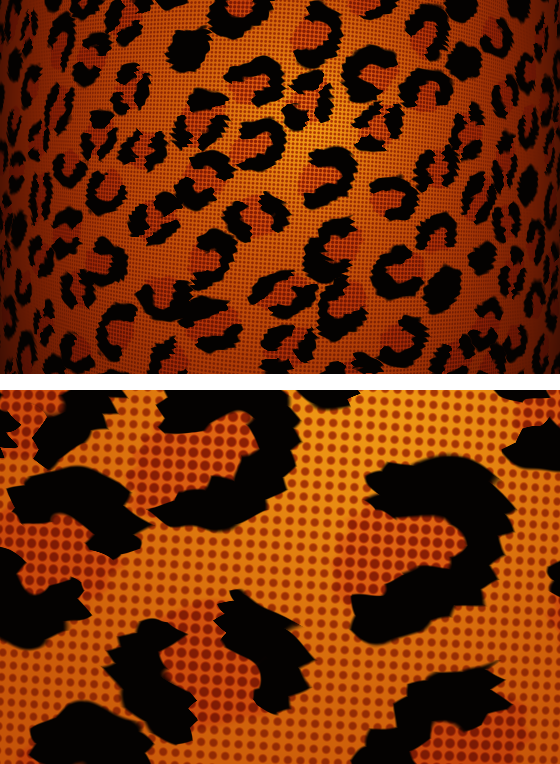
Top, the full canvas; bottom, a detail of the centre.
Reproduce this pattern procedurally as a Shadertoy shader.

```glsl
// Backlit leopard-print fabric stretched round a drum. The canvas is unrolled from a
// cylinder, scattered with jagged broken-ring rosettes on a leaning staggered grid,
// then overlaid with a dotted weave and shaded by one warm light ramp.

const float DRUM_RADIUS  = 0.80;             // lengths are in canvas heights
const float SIDE_SHRINK  = 0.22;             // extra shrinking of the print at the sides
const vec2  CELL         = vec2(0.198, 0.163);
const float GRID_LEAN    = 0.42;
const float JITTER       = 0.26;
const vec2  SPOT_RADII   = vec2(0.092, 0.068);
const float SPOT_TILT    = 0.55;
const float RING_MIDDLE  = 0.68;             // fractions of the spot radius
const float RING_HALF    = 0.29;
const float SOLID_SHARE  = 0.13;
const float TOOTH_SIZE   = 0.017;
const float TOOTH_RATE   = 44.0;
const float WEAVE_PITCH  = 0.0112;
const float WEAVE_DEPTH  = 0.30;
const float BASE_LIGHT   = 0.84;
const float GLOW_LIGHT   = 0.10;
const vec2  GLOW_CENTRE  = vec2(0.10, 0.17);
const vec3  INK          = vec3(0.015, 0.006, 0.002);

vec2 hash2(vec2 p) {
    vec3 h = fract(p.xyx * vec3(0.1031, 0.1030, 0.0973));
    h += dot(h, h.yzx + 33.33);
    return fract((h.xx + h.yz) * h.zy);
}

mat2 rotation(float a) {
    float c = cos(a), s = sin(a);
    return mat2(c, s, -s, c);
}

float gradientDot(vec2 cell, vec2 offset) {
    return dot(hash2(cell + 71.0) * 2.0 - 1.0, offset);
}

// Gradient noise, roughly -0.7 to 0.7
float noise(vec2 p) {
    vec2 i = floor(p), f = p - i;
    vec2 w = f * f * f * (f * (f * 6.0 - 15.0) + 10.0);
    vec2 e = vec2(1.0, 0.0);
    float low  = mix(gradientDot(i, f), gradientDot(i + e, f - e), w.x);
    float high = mix(gradientDot(i + e.yx, f - e.yx), gradientDot(i + 1.0, f - 1.0), w.x);
    return mix(low, high, w.y);
}

// Ragged print edges: soft wobble plus sideways sawteeth
vec2 roughen(vec2 p) {
    vec2 wobble = vec2(noise(p * 19.0), noise(p * 19.0 + 40.0));
    float phase = (p.y + 0.3 * p.x) * TOOTH_RATE + 1.6 * noise(p * 14.0 + 9.0);
    float tooth = abs(fract(phase) - 0.5) * 2.0 - 0.5;
    float strength = 0.7 + 0.9 * noise(p * 11.0 + 23.0);
    return p + 0.022 * wobble + vec2(TOOTH_SIZE * tooth * strength, 0.0);
}

// Signed distances of one spot: x = black ink, y = tinted patch inside it
vec2 rosette(vec2 p, vec2 id) {
    vec2 shape = hash2(id + 13.0), pose = hash2(id + 37.0);
    vec2 q = rotation(-SPOT_TILT - 1.1 * (pose.x - 0.5)) * p;
    q /= SPOT_RADII * (0.92 + 0.2 * shape.y);
    float r = length(q), scale = SPOT_RADII.y;
    if (shape.x < SOLID_SHARE) return vec2((r - 0.78) * scale, 1.0);

    // One, two or three gaps break the ring into arcs and blobs
    float gaps = 1.0 + step(0.62, shape.x) + step(0.86, shape.x);
    float angle = atan(q.y, q.x + 1e-5) - 6.2832 * pose.y;
    float cut = smoothstep(0.45, 1.0, cos(gaps * angle));
    float swell = 0.05 * sin(2.0 * angle + 20.0 * shape.y);
    float ink = abs(r - RING_MIDDLE) - (RING_HALF + swell - 0.5 * cut);
    return vec2(ink, r - 0.80) * scale;
}

// Nearest ink and patch over the neighbouring cells
vec2 leopardPrint(vec2 p) {
    vec2 g = rotation(GRID_LEAN) * p / CELL;
    vec2 nearest = vec2(1.0);
    for (int j = -1; j <= 1; j++) {
        float row = floor(g.y) + float(j);
        float shift = 0.5 * mod(row, 2.0);
        for (int i = -1; i <= 1; i++) {
            vec2 id = vec2(floor(g.x - shift) + float(i), row);
            vec2 centre = id + vec2(0.5 + shift, 0.5) + JITTER * (hash2(id + 50.0) - 0.5);
            vec2 local = rotation(-GRID_LEAN) * ((g - centre) * CELL);
            nearest = min(nearest, rosette(local, id + 50.0));
        }
    }
    return nearest;
}

// Fabric colour from deep brown through rust to bright orange
vec3 warmRamp(float l) {
    float l2 = l * l;
    return vec3(l, l * (0.24 + 0.52 * l2 * l2), 0.012 + 0.1 * l2 * l2 * l2);
}

void mainImage(out vec4 fragColor, in vec2 fragCoord) {
    vec2 p = (fragCoord - 0.5 * iResolution.xy) / iResolution.y;

    // Unroll the drum; facing falls from 1 in the middle towards the sides
    float across = clamp(p.x / DRUM_RADIUS, -0.98, 0.98);
    float facing = sqrt(1.0 - across * across);
    float turn = asin(across);
    vec2 cloth = vec2(DRUM_RADIUS * turn, p.y) * (1.0 + SIDE_SHRINK * turn * turn);
    float pixel = 1.0 / (iResolution.y * facing);

    // Print, sharp in the middle and out of focus at the sides
    vec2 print = leopardPrint(roughen(cloth));
    float blur = 0.0012 + 0.7 * pixel + 0.014 * (1.0 - facing) * (1.0 - facing);
    float ink = 1.0 - smoothstep(-blur, blur, print.x);
    float patchTint = 1.0 - smoothstep(-0.004, 0.004, print.y);

    // Weave of dark dots, wider inside the rosettes
    vec2 weave = fract(rotation(0.06) * cloth / WEAVE_PITCH) - 0.5;
    float soft = 0.08 + 0.45 * pixel / WEAVE_PITCH;
    float dotRadius = 0.31 + 0.07 * patchTint;
    float dots = 1.0 - smoothstep(dotRadius - soft, dotRadius + soft, length(weave));
    dots = mix(0.32, dots, smoothstep(0.45, 0.9, facing));

    // Lamp behind the cloth
    vec2 fromGlow = p - GLOW_CENTRE;
    float light = BASE_LIGHT * pow(facing, 0.85) * (1.0 - 0.45 * fromGlow.y * fromGlow.y);
    light += GLOW_LIGHT * exp(-dot(fromGlow, fromGlow) / 0.05);
    light *= 1.0 - WEAVE_DEPTH * dots * (1.0 + 0.25 * patchTint);
    vec3 cloth3 = warmRamp(light) * mix(vec3(1.0), vec3(0.97, 0.76, 1.1), patchTint);

    fragColor = vec4(mix(cloth3, INK, ink), 1.0);
}
```
